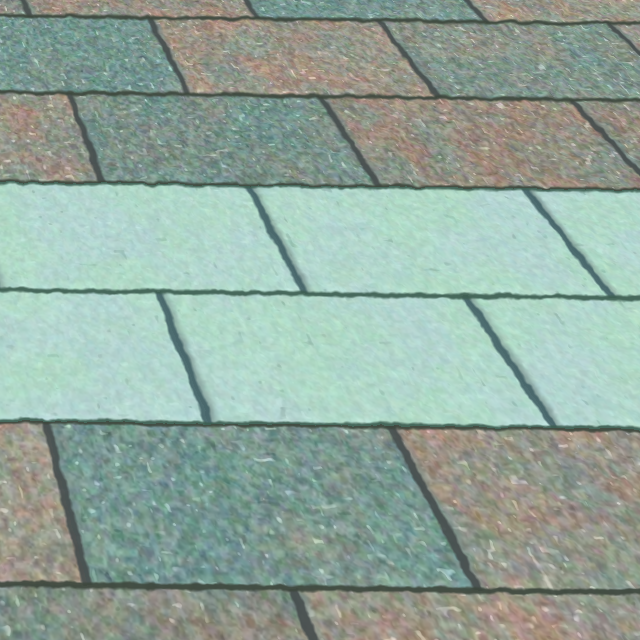
Give the GLSL for this texture, as a Shadertoy shader.

```glsl
// Brick paving seen in perspective: tan and teal courses with two painted mint rows.
// Screen points are projected to ground courses and columns; joints are distances
// to the nearest course or column edge, and mottling and grit come from value noise.

float hash(vec2 p) {
    vec3 q = fract(vec3(p.xyx) * 0.1031);
    q += dot(q, q.yzx + 33.33);
    return fract((q.x + q.y) * q.z);
}

float noise(vec2 p) {
    vec2 i = floor(p), f = fract(p);
    f = f * f * (3.0 - 2.0 * f);
    return mix(mix(hash(i), hash(i + vec2(1, 0)), f.x),
               mix(hash(i + vec2(0, 1)), hash(i + vec2(1, 1)), f.x), f.y);
}

float fbm(vec2 p) {
    return 0.55 * noise(p) + 0.3 * noise(p * 2.1 + 7.3) + 0.15 * noise(p * 4.3 + 3.1);
}

void mainImage(out vec4 fragColor, in vec2 fragCoord) {
    vec2 uv = fragCoord / iResolution.xy;
    float soft = max(0.0025, 1.2 / iResolution.y);

    // Ragged joint edges, then the slight tilt of the courses
    vec2 wobble = vec2(fbm(uv * 55.0), fbm(uv * 55.0 + 31.0)) - 0.5;
    vec2 pos = vec2(uv.x, 1.0 - uv.y) + wobble * 0.007;
    pos.y -= 0.013 * (pos.x - 0.5);

    // Perspective: course number grows downwards, columns fan from a vanishing point
    float depth = pos.y + 1.426;
    float course = 13.2 - 19.23 / depth;
    float row = floor(course);
    float spacing = 0.285 * (pos.y + 1.225);
    float across = (pos.x + 0.417) / spacing;
    float shifted = across - fract(0.815 + 0.523 * row);
    float column = floor(shifted);

    // Distances to the joints in canvas units; sideJoint is positive on its right
    float bedJoint = (course - round(course)) * depth * depth / 19.23;
    float sideJoint = (shifted - round(shifted)) * spacing * 0.87;
    float scale = depth / 1.95;

    // Brick colour: a phase per course and column chooses between tan and teal
    vec2 ground = vec2(across, course);
    float phase = 0.42 * column + 0.5 * row + row * (row - 1.0) / 3.0;
    float teal = pow(0.5 + 0.5 * cos(6.28318 * phase), 2.0);
    float mottle = fbm(ground * vec2(5.0, 3.0) + row * 5.7);
    teal = clamp(teal * 0.9 + (mottle - 0.45) * 0.9, 0.0, 1.0);
    float rust = fbm(ground * vec2(9.0, 5.0) + 17.0);
    vec3 tan_ = mix(vec3(0.57, 0.58, 0.53), vec3(0.65, 0.56, 0.50), smoothstep(0.3, 0.7, rust));
    vec3 brick = mix(tan_, vec3(0.455, 0.58, 0.555), teal);
    brick *= 0.96 + 0.08 * hash(vec2(column + 9.0, row + 4.0));

    // Painted rows
    float painted = step(2.0, row) * step(row, 3.0);
    vec3 mint = mix(vec3(0.69, 0.85, 0.78), vec3(0.70, 0.835, 0.815), smoothstep(0.3, 0.7, mottle));
    vec3 color = mix(brick, mint, painted);

    // Fine grit, pale flecks and small pits, foreshortened with the ground
    vec2 grit = ground * vec2(62.0, 27.0);
    float grain = 0.6 * noise(grit) + 0.4 * noise(grit * 2.0 + 11.0) - 0.5;
    color += grain * mix(0.24, 0.09, painted);
    color += (vec3(noise(grit * 0.8 + 3.0), noise(grit * 0.8 + 57.0), noise(grit * 0.8 + 91.0)) - 0.5)
             * mix(0.07, 0.03, painted);
    color += smoothstep(0.80, 0.98, noise(grit * 0.9 + 40.0)) * mix(0.17, 0.03, painted);
    color -= smoothstep(0.88, 1.0, noise(grit * 0.6 + 70.0)) * 0.08;

    // Worn pale rim above each bed joint and greyish bevel right of each side joint
    float rim = smoothstep(-0.018, -0.006, bedJoint) * step(bedJoint, 0.0);
    color += rim * 0.05 * (noise(ground * vec2(25.0, 3.0)) - 0.2);
    float bevel = (1.0 - smoothstep(0.006, 0.018 * scale, sideJoint)) * step(0.0, sideJoint);
    color = mix(color, vec3(0.46, 0.55, 0.54), bevel * mix(0.45, 0.6, painted) * (0.5 + mottle));

    // Dark joints, uneven in width and strength
    float uneven = 0.75 + 0.5 * fbm(ground * vec2(14.0, 8.0) + 23.0);
    float bedWidth = 0.0038 * scale * uneven;
    float sideWidth = 0.0055 * scale * uneven;
    float bed = 1.0 - smoothstep(bedWidth - soft, bedWidth + soft, abs(bedJoint));
    float side = 1.0 - smoothstep(sideWidth - soft, sideWidth + soft, abs(sideJoint));
    color = mix(color, mix(vec3(0.27, 0.30, 0.30), vec3(0.26, 0.38, 0.40), painted), side * 0.9);
    color = mix(color, mix(vec3(0.24, 0.28, 0.24), vec3(0.24, 0.37, 0.32), painted), bed * 0.92);

    fragColor = vec4(clamp(color, 0.0, 1.0), 1.0);
}
```
